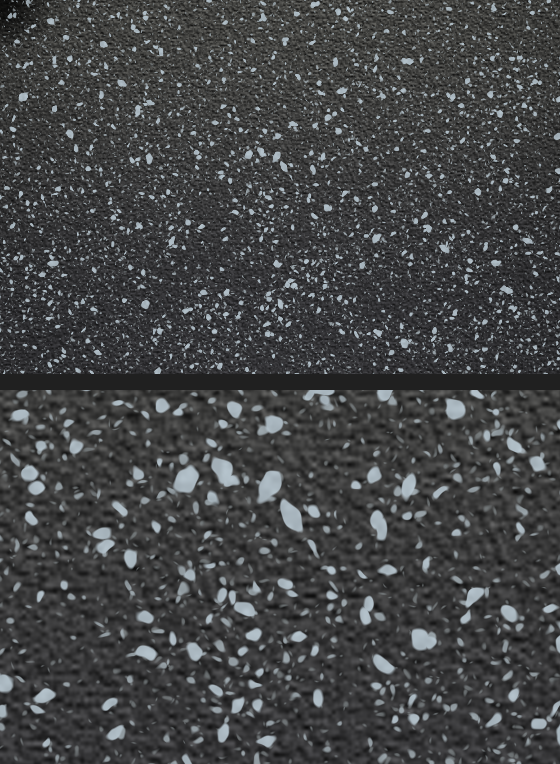
Top: the whole. Bottom: its middle third, enlarged.
A Shadertoy shader for this texture:

```glsl
// Pale irregular paint specks scattered over dark, finely grained leatherette.

const vec3 BASE_TOP = vec3(0.250, 0.250, 0.240);
const vec3 BASE_BOTTOM = vec3(0.188, 0.188, 0.198);
const vec3 SPECK_PALE = vec3(0.69, 0.745, 0.78);
const vec3 SPECK_DULL = vec3(0.53, 0.56, 0.57);

float hash(vec2 p) {
    vec3 q = fract(vec3(p.xyx) * 0.1031);
    q += dot(q, q.yzx + 33.33);
    return fract((q.x + q.y) * q.z);
}

vec2 hash2(vec2 p) {
    return vec2(hash(p + 17.3), hash(p + 71.9));
}

float noise(vec2 p) {
    vec2 i = floor(p), f = fract(p);
    f = f * f * (3.0 - 2.0 * f);
    float low = mix(hash(i), hash(i + vec2(1, 0)), f.x);
    float high = mix(hash(i + vec2(0, 1)), hash(i + vec2(1, 1)), f.x);
    return mix(low, high, f.y);
}

// Coverage of jittered, stretched dots: one candidate per grid cell.
float specks(vec2 p, float cell, float density, float rMin, float rMax,
             float soft, float seed) {
    vec2 id = floor(p / cell);
    float cover = 0.0;
    for (int y = -1; y <= 1; y++) {
        for (int x = -1; x <= 1; x++) {
            vec2 c = id + vec2(x, y);
            vec2 key = c + seed;
            vec2 center = (c + hash2(key)) * cell;
            float clump = 0.55 + 0.9 * noise(center * 11.0 + 40.0);
            float present = step(hash(key + 5.7), density * clump);
            float size = hash(key + 9.1);
            float radius = mix(rMin, rMax, size * size);
            float angle = 6.2832 * hash(key + 3.3);
            float stretch = mix(1.0, 1.45, hash(key + 13.7));
            vec2 axis = vec2(cos(angle), sin(angle));
            vec2 d = p - center;
            d = vec2(dot(d, axis) / stretch, dot(d, vec2(-axis.y, axis.x)) * stretch);
            float dotCover = 1.0 - smoothstep(radius - soft, radius + soft, length(d));
            cover = max(cover, present * dotCover);
        }
    }
    return cover;
}

// Embossed grain, slightly wider than tall, centred on zero.
float leatherGrain(vec2 p) {
    vec2 q = p * vec2(150.0, 205.0);
    float bumps = noise(q) - noise(q + vec2(0.35, 0.9));
    float fine = noise(p * 290.0 + 50.0) - 0.5;
    return 0.65 * bumps + 0.5 * fine;
}

void mainImage(out vec4 fragColor, in vec2 fragCoord) {
    vec2 p = fragCoord / iResolution.y;
    vec2 uv = fragCoord / iResolution.xy;
    float soft = max(0.0013, 0.65 / iResolution.y);

    // Leather lit from above, fading at the sides and top left corner
    vec3 color = mix(BASE_BOTTOM, BASE_TOP, smoothstep(0.1, 1.0, uv.y));
    float side = abs(uv.x - 0.5) * 2.0;
    float light = 1.04 - 0.15 * side * side;
    float corner = smoothstep(0.01, 0.12, length((uv - vec2(0, 1)) * vec2(1.0, 0.7)));
    light *= mix(0.25, 1.0, corner);
    color *= light * (1.0 + mix(0.85, 1.1, uv.y) * leatherGrain(p));

    // Ragged speck outlines from a small domain warp
    vec2 warp = vec2(noise(p * 115.0), noise(p * 115.0 + 31.0)) - 0.5;
    vec2 q = p + 0.0055 * warp;
    float thin = mix(1.0, 0.75, smoothstep(0.6, 1.0, uv.y));

    // Fine dust, then small, medium and large specks
    float dust = specks(q, 0.0095, 0.5 * thin, 0.0010, 0.0024, soft, 11.0);
    float small = specks(q, 0.0150, 0.42 * thin, 0.0020, 0.0040, soft, 137.0);
    float medium = specks(q, 0.0260, 0.34 * thin, 0.0036, 0.0070, soft, 271.0);
    float large = specks(q, 0.0560, 0.25 * thin, 0.0065, 0.0118, soft, 419.0);

    float tint = 0.94 + 0.12 * noise(p * 160.0 + 9.0);
    float shade = mix(0.85, 1.0, light);
    color = mix(color, SPECK_DULL * shade, 0.65 * dust);
    color = mix(color, mix(SPECK_DULL, SPECK_PALE, 0.55) * tint * shade, 0.88 * small);
    color = mix(color, SPECK_PALE * tint * shade, 0.95 * max(medium, large));

    fragColor = vec4(clamp(color, 0.0, 1.0), 1.0);
}
```
